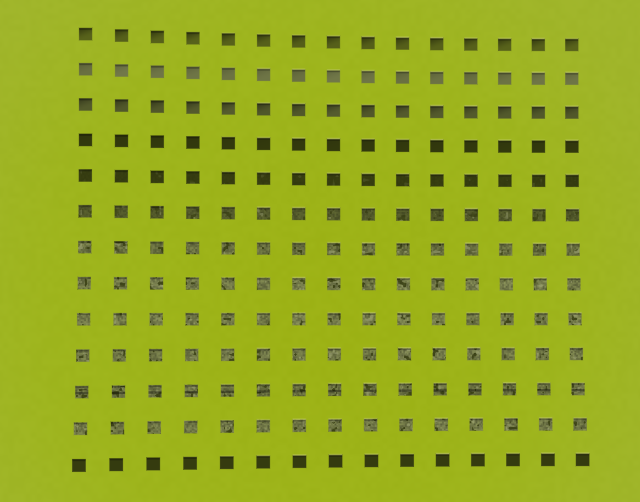
Reproduce this pattern procedurally as a Shadertoy shader.

```glsl
float hash(vec2 p) {
    vec3 q = fract(vec3(p.xyx) * 0.1031);
    q += dot(q, q.yzx + 33.33);
    return fract((q.x + q.y) * q.z);
}

float noise(vec2 p) {
    vec2 i = floor(p), f = fract(p);
    f = f * f * (3.0 - 2.0 * f);
    return mix(mix(hash(i), hash(i + vec2(1, 0)), f.x),
               mix(hash(i + vec2(0, 1)), hash(i + vec2(1, 1)), f.x), f.y);
}

// Centre of a hole on the slightly bowed sheet, y pointing down
vec2 holeCenter(vec2 id) {
    float u = id.x / 14.0, v = id.y / 12.0;
    float flare = v * v * v, bow = u * (2.0 - u);
    return vec2(
        0.1705 - 0.0132 * flare + (0.9685 + 0.0348 * flare) * u + 0.038 * u * (1.0 - u),
        0.0679 + 0.0215 * bow + (0.8593 - 0.0331 * bow) * v - 0.0215 * v * (1.0 - v));
}

vec3 sheetColor(vec2 p) {
    vec3 green = vec3(0.62, 0.71, 0.115);
    green = mix(green, vec3(0.61, 0.69, 0.06), 0.6 * exp(-7.0 * dot(p - vec2(0.65, 0.65), p - vec2(0.65, 0.65))));
    green = mix(green, vec3(0.63, 0.71, 0.19), 0.7 * smoothstep(0.45, 0.85, length(p - vec2(0.6, 0.6))));
    return green + 0.012 * (noise(p * 90.0) - 0.5);
}

// What shows through a hole; local runs from -1 to 1 across it
vec3 insideColor(vec2 p, vec2 local, vec2 id) {
    float rowLight[13] = float[13](0.55, 0.92, 0.52, 0.03, 0.08, 0.48, 0.85,
                                   0.97, 0.95, 0.95, 0.85, 0.95, 0.06);
    float light = rowLight[int(id.y)] * (0.92 + 0.16 * hash(id + 7.0));
    vec3 dark = vec3(0.19, 0.215, 0.045);
    vec3 pale = mix(vec3(0.45, 0.475, 0.29), vec3(0.46, 0.51, 0.15), step(id.y, 0.5));
    vec3 col = mix(dark, pale, light);

    // Soft shade from the upper left in the first rows
    float shade = smoothstep(0.6, -1.4, local.y + 0.4 * local.x);
    col *= 1.0 - 0.35 * shade * (1.0 - smoothstep(1.5, 3.5, id.y)) * (id.y == 1.0 ? 0.35 : 1.0);

    // Rough ground: grey mottling, dark crumbs and light chips
    float rough = smoothstep(3.0, 6.0, id.y) * step(id.y, 11.5);
    vec2 grain = p * 170.0 + 31.0 * id;
    float crumbs = smoothstep(0.68, 0.86, noise(grain));
    float chips = smoothstep(0.76, 0.95, noise(grain * 0.8 + 53.0));
    col *= 1.0 + 0.4 * rough * (noise(grain * 1.7 + 19.0) - 0.5);
    col = mix(col, dark, 0.75 * rough * crumbs);
    col = mix(col, vec3(0.62, 0.64, 0.46), 0.6 * rough * chips);

    // Dark seam crossing one row
    float seam = smoothstep(0.28, 0.1, abs(local.y - 0.2));
    return col * (1.0 - 0.35 * seam * float(id.y == 10.0));
}

void mainImage(out vec4 fragColor, in vec2 fragCoord) {
    float px = 1.0 / iResolution.y;
    vec2 p = vec2(fragCoord.x, iResolution.y - fragCoord.y) * px;

    // Invert the bowed grid to find the nearest hole
    vec2 id = vec2(7.0, 6.0);
    for (int i = 0; i < 4; i++) id += (p - holeCenter(id)) / vec2(0.07, 0.07);
    id = clamp(round(id), vec2(0), vec2(14, 12));

    vec2 halfSize = vec2(0.0131, 0.0124) * (1.0 + 0.03 * smoothstep(10.0, 12.0, id.y));
    vec2 offset = p - holeCenter(id);
    vec2 edge = abs(offset) - halfSize;
    float dist = max(edge.x, edge.y);
    float hole = smoothstep(0.8 * px, -0.8 * px, dist);

    vec3 col = mix(sheetColor(p), insideColor(p, offset / halfSize, id), hole);

    // Cut edges: a pale upper lip and a thin dark line below it
    float lipWidth = max(0.0013, 0.6 * px);
    float across = smoothstep(px, -px, edge.x);
    float lip = across * smoothstep(lipWidth + px, 0.0, abs(offset.y + halfSize.y));
    float lit = smoothstep(2.0, 6.0, id.x) * (0.35 + 0.35 * hash(id + 3.0));
    col = mix(col, vec3(0.76, 0.8, 0.4), lip * lit);
    float under = across * smoothstep(lipWidth + px, 0.0, abs(offset.y + halfSize.y - 0.0025));
    col *= 1.0 - 0.3 * under * hole;

    fragColor = vec4(col, 1.0);
}
```
